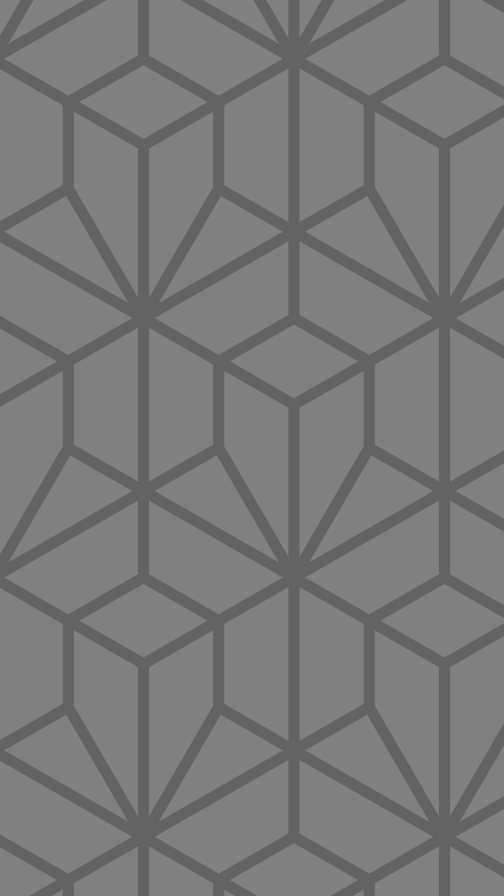
Write a WebGL 2 fragment shader that draws this pattern.

```glsl
#version 300 es
precision highp float;
// Grey lattice of star hubs, kites and rhombi drawn with even strokes.

uniform vec2 u_resolution;
out vec4 fragColor;

// Half-cell grid step, in canvas heights
const vec2 GRID = vec2(0.08398, 0.04824);

// Strokes of the right half of one hub, as start and end in grid steps
const vec4 STROKES[9] = vec4[9](
  vec4(0, -6, 0, 4),   // spine through the hub
  vec4(0, 0, 1, 3),    // steep ray
  vec4(0, 0, 2, 2),    // upper ray
  vec4(0, 0, 2, -2),   // lower ray
  vec4(1, 3, 2, 2),    // kite edge
  vec4(1, 3, 1, 5),    // short upright
  vec4(0, 6, 1, 5),    // rhombus top
  vec4(0, -6, 1, -7),  // rhombus top, wrapped below
  vec4(2, 2, 2, 2)     // joint at the cell side
);

float segmentDistance(vec2 p, vec2 a, vec2 b) {
  vec2 ab = b - a;
  float t = clamp(dot(p - a, ab) / max(dot(ab, ab), 1e-6), 0.0, 1.0);
  return length(p - a - ab * t);
}

// Distance to the strokes of the nearest hub, mirrored left to right
float hubDistance(vec2 p) {
  vec2 period = GRID * vec2(4.0, 12.0);
  vec2 q = mod(p + 0.5 * period, period) - 0.5 * period;
  q.x = abs(q.x);
  float d = 1.0;
  for (int i = 0; i < 9; i++) {
    d = min(d, segmentDistance(q, STROKES[i].xy * GRID, STROKES[i].zw * GRID));
  }
  return d;
}

void main() {
  vec2 p = gl_FragCoord.xy / u_resolution.y - vec2(0.3281, 0.3555);

  // Two interleaved hub grids make the staggered rows
  float d = min(hubDistance(p), hubDistance(p - GRID * vec2(2.0, 6.0)));

  float edge = 0.6 / u_resolution.y;
  float stroke = 1.0 - smoothstep(-edge, edge, d - 0.0062);
  fragColor = vec4(mix(vec3(0.5), vec3(0.388), stroke), 1.0);
}
```
